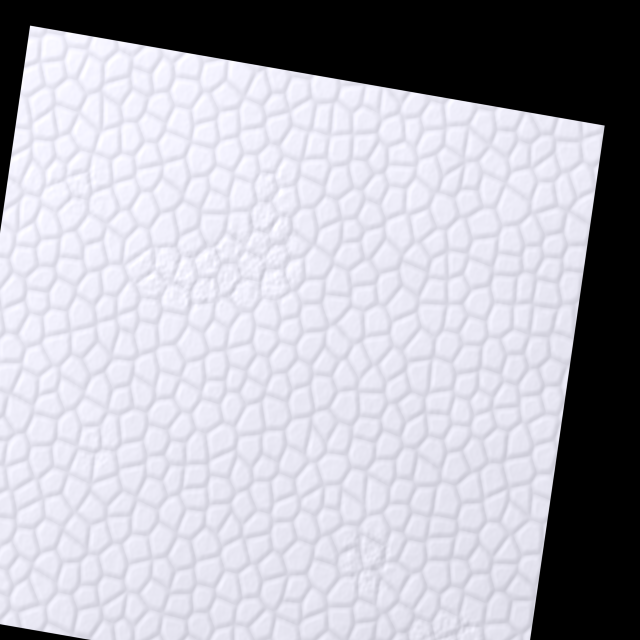
This texture is drawn by a Shadertoy shader. Its source:

```glsl
// A tilted sheet of pale, pebbled foam beads lit from the upper left, on black.

const vec3  BACKDROP     = vec3(0.0);
const vec3  TINT         = vec3(0.003, 0.0, 0.046);  // cool cast added to the grey
const float BRIGHTNESS   = 0.922;
const vec2  LIGHT_FALL   = vec2(-0.04, 0.06);        // brightness change over the canvas
const vec2  LIGHT_DIR    = vec2(-0.86, 0.51);
const float RELIEF       = 0.092;
const float CREASE_SHADE = 0.055;

const vec2  BEAD_SIZE    = vec2(0.0355, 0.0435);
const float BEAD_TILT    = 0.15;                     // radians, clockwise
const float JITTER       = 0.62;
const float RIM_WIDTH    = 0.23;                     // in bead units
const float ROUNDING     = 0.055;
const float LIGHT_STEP   = 0.10;
const float WRINKLE_CALM = 0.30;
const float WRINKLE_ROUGH = 1.25;

// Sheet edges: a point on each line and its slope.
const vec2  TOP_LEFT     = vec2(0.047, 0.960);
const vec2  TOP_RIGHT    = vec2(0.945, 0.805);
const vec2  BOTTOM_LEFT  = vec2(0.0, 0.0247);
const float ROW_SLOPE    = -0.174;
const float SIDE_SLOPE   = 0.145;

vec2 hash22(vec2 p) {
    vec3 v = fract(p.xyx * vec3(0.1031, 0.1030, 0.0973));
    v += dot(v, v.yzx + 33.33);
    return fract((v.xx + v.yz) * v.zy);
}

float valueNoise(vec2 p) {
    vec2 cell = floor(p), f = fract(p);
    f = f * f * (3.0 - 2.0 * f);
    float low  = mix(hash22(cell).x, hash22(cell + vec2(1, 0)).x, f.x);
    float high = mix(hash22(cell + vec2(0, 1)).x, hash22(cell + vec2(1, 1)).x, f.x);
    return mix(low, high, f.y);
}

// Centre of a bead; odd columns are shifted by half a bead.
vec2 beadCentre(vec2 cell) {
    vec2 stagger = vec2(0.0, 0.5 * mod(cell.x, 2.0));
    return cell + 0.5 + stagger + JITTER * (hash22(cell + 71.0) - 0.5);
}

// Distance to the bead border, with corners rounded by a smooth minimum.
float borderDistance(vec2 p) {
    vec2 home = floor(p), nearest = vec2(0.0);
    float best = 1e3;
    for (int y = -2; y <= 2; y++)
    for (int x = -2; x <= 2; x++) {
        vec2 r = beadCentre(home + vec2(x, y)) - p;
        if (dot(r, r) < best) { best = dot(r, r); nearest = r; }
    }
    float total = 0.0;
    for (int y = -2; y <= 2; y++)
    for (int x = -2; x <= 2; x++) {
        vec2 r = beadCentre(home + vec2(x, y)) - p;
        vec2 across = r - nearest;
        if (dot(across, across) > 1e-4) {
            float d = dot(0.5 * (r + nearest), normalize(across));
            total += exp(-d / ROUNDING);
        }
    }
    return -ROUNDING * log(max(total, 1e-12));
}

float beadHeight(vec2 p) {
    return smoothstep(-0.04, RIM_WIDTH, borderDistance(p));
}

float wrinkles(vec2 p) {
    return valueNoise(p * 3.4) + 0.5 * valueNoise(p * 7.1 + 19.0) - 0.75;
}

// Smooth coverage of the side of a line where d is positive.
float inside(float d, float pixel) {
    return smoothstep(-0.7 * pixel, 0.7 * pixel, d);
}

float sheetMask(vec2 uv, float pixel) {
    vec2 fromTop = uv - TOP_LEFT, fromRight = uv - TOP_RIGHT, fromBottom = uv - BOTTOM_LEFT;
    return inside(ROW_SLOPE * fromTop.x - fromTop.y, pixel)
         * inside(fromBottom.y - ROW_SLOPE * fromBottom.x, pixel)
         * inside(fromTop.x - SIDE_SLOPE * fromTop.y, pixel)
         * inside(SIDE_SLOPE * fromRight.y - fromRight.x, pixel);
}

void mainImage(out vec4 fragColor, in vec2 fragCoord) {
    vec2 uv = fragCoord / iResolution.xy;

    // Bead frame
    float c = cos(BEAD_TILT), s = sin(BEAD_TILT);
    vec2 p = vec2(c * uv.x - s * uv.y, s * uv.x + c * uv.y) / BEAD_SIZE + 40.0;
    vec2 lit = p + LIGHT_STEP * LIGHT_DIR;

    // Relief: rims facing the light brighten, creases darken
    float height = beadHeight(p);
    float slope = height - beadHeight(lit);
    float rough = smoothstep(0.70, 0.86, valueNoise(uv * 7.0 + 3.0));
    slope += mix(WRINKLE_CALM, WRINKLE_ROUGH, rough) * (wrinkles(p) - wrinkles(lit));

    float shade = BRIGHTNESS + dot(uv - 0.5, LIGHT_FALL);
    shade += RELIEF * slope - CREASE_SHADE * (1.0 - height);
    shade += 0.014 * (valueNoise(uv * 14.0) - 0.5);

    vec3 foam = clamp(shade + TINT, 0.0, 1.0);
    fragColor = vec4(mix(BACKDROP, foam, sheetMask(uv, 1.0 / iResolution.y)), 1.0);
}
```
